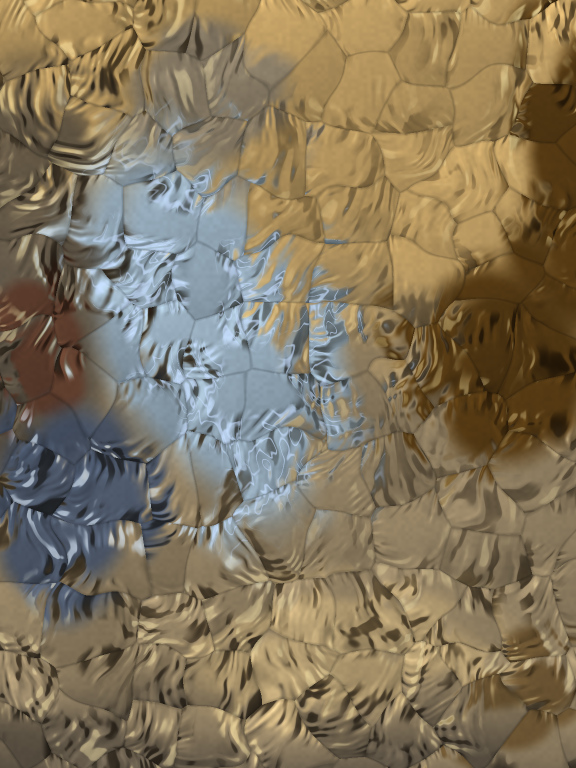
Write a Shadertoy shader that draws this texture.

```glsl
// Hammered cathedral glass: a blurred scene of gold, brown and sky-blue patches
// is refracted through Voronoi facets, each carrying its own fan of fine ridges.
// Ridges bend the lookup and add glints and dark streaks; 2x2 samples smooth it.

const vec3 TAN    = vec3(0.54, 0.475, 0.365);
const vec3 GOLD   = vec3(0.69, 0.57, 0.36);
const vec3 BROWN  = vec3(0.31, 0.21, 0.07);
const vec3 SHADE  = vec3(0.31, 0.28, 0.24);
const vec3 SKY    = vec3(0.56, 0.64, 0.70);
const vec3 NAVY   = vec3(0.25, 0.31, 0.41);
const vec3 GREY   = vec3(0.48, 0.45, 0.40);
const vec3 RUST   = vec3(0.34, 0.20, 0.14);
const vec3 CREAM  = vec3(0.69, 0.60, 0.43);
const vec3 GLINT_WARM = vec3(1.0, 0.94, 0.70);
const vec3 GLINT_COOL = vec3(0.78, 0.87, 1.0);
const float FACETS = 9.0;

float hash(vec2 p) {
    return fract(sin(dot(p, vec2(127.1, 311.7))) * 43758.5453);
}

vec2 hash2(vec2 p) {
    return vec2(hash(p), hash(p + 37.3));
}

float noise(vec2 p) {
    vec2 i = floor(p), f = fract(p);
    f = f * f * (3.0 - 2.0 * f);
    return mix(mix(hash(i), hash(i + vec2(1, 0)), f.x),
               mix(hash(i + vec2(0, 1)), hash(i + vec2(1, 1)), f.x), f.y);
}

// Soft ellipse: 1 inside, 0 outside
float blob(vec2 p, vec2 centre, vec2 radius) {
    return smoothstep(1.25, 0.75, length((p - centre) / radius));
}

// Sky patch behind the glass, leaning to the right as it falls
float skyMask(vec2 p) {
    p.x += 0.28 * (p.y - 0.74);
    return blob(p, vec2(0.37, 0.74), vec2(0.19, 0.33));
}

// Out-of-focus scene behind the glass
vec3 scene(vec2 p) {
    vec3 col = mix(TAN, GOLD, smoothstep(0.65, 1.0, p.y + 0.25 * (p.x - 0.5)));
    col = mix(col, GREY, 0.8 * blob(p, vec2(0.36, 1.16), vec2(0.15, 0.12)));
    col = mix(col, CREAM, 0.8 * blob(p, vec2(0.60, 0.20), vec2(0.24, 0.09)));
    col = mix(col, SHADE, 0.8 * blob(p, vec2(0.02, 0.86), vec2(0.17, 0.34)));
    col = mix(col, RUST, 0.8 * blob(p, vec2(0.04, 0.73), vec2(0.08, 0.10)));
    col = mix(col, NAVY, 0.85 * blob(p, vec2(0.11, 0.46), vec2(0.13, 0.19)));
    col = mix(col, SHADE, 0.75 * smoothstep(0.17, 0.0, p.y + 0.1 * p.x - 0.02));
    col = mix(col, BROWN, blob(p, vec2(0.87, 0.72), vec2(0.16, 0.18)));
    col = mix(col, BROWN, blob(p, vec2(1.02, 1.06), vec2(0.12, 0.28)));
    col = mix(col, BROWN, 0.6 * blob(p, vec2(0.90, 0.14), vec2(0.09, 0.07)));
    return mix(col, SKY, skyMask(p));
}

// Nearest facet: offset from its centre, its id, and distance to its seam
void facet(vec2 p, out vec2 offset, out vec2 id, out float seam) {
    vec2 cell = floor(p);
    float nearest = 9.0, second = 9.0;
    for (int y = -1; y <= 1; y++)
    for (int x = -1; x <= 1; x++) {
        vec2 c = cell + vec2(x, y);
        vec2 d = p - c - 0.1 - 0.8 * hash2(c);
        float len = length(d);
        if (len < nearest) {
            second = nearest;
            nearest = len;
            offset = d;
            id = c;
        } else second = min(second, len);
    }
    seam = second - nearest;
}

// Fan of wavy ridges crossing one facet, from 0 to 1
float ridges(vec2 offset, vec2 id, float fineness) {
    float angle = 0.35 + 1.5 * (hash(id + 5.1) - 0.5) - 0.8 * offset.x;
    float c = cos(angle), s = sin(angle);
    vec2 q = vec2(c * offset.x - s * offset.y, s * offset.x + c * offset.y);
    q.x += 0.07 * (noise(offset * 5.0 + id * 7.0) - 0.5);
    q.x /= 1.0 + 0.4 * q.y;
    return noise(q * vec2(9.0, 1.7) * fineness + id * 19.0);
}

vec3 glass(vec2 p) {
    vec2 offset, id;
    float seam;
    vec2 wobble = vec2(noise(p * 14.0), noise(p * 14.0 + 50.0)) - 0.5;
    facet(p * FACETS + 0.35 * wobble, offset, id, seam);

    // Rough zones alternate with smooth ones, strongest towards the facet rim
    float rough = noise(p * 17.0 + 8.0) + 0.5 * length(offset) - 0.15;
    rough = smoothstep(0.28, 0.62, rough);
    float coarse = ridges(offset, id, 1.0);
    float fine = ridges(offset, id + 0.5, 1.9);
    float ridge = 0.6 * coarse + 0.4 * fine;

    // Refraction by facet tilt, facet curvature and ridge slope
    vec2 bend = 0.09 * (hash2(id + 2.7) - 0.5) + 0.05 * offset;
    bend += rough * (ridge - 0.5) * vec2(0.28, 0.16);
    vec2 q = p + bend;
    vec3 col = scene(q);

    // Busy areas have strong streaks; the upper gold area stays calm
    float sky = skyMask(q);
    float calm = blob(p, vec2(0.60, 1.05), vec2(0.28, 0.30));
    float lower = blob(p, vec2(0.70, 0.48), vec2(0.32, 0.16));
    float strength = rough * (1.0 - 0.55 * calm) * (1.0 - 0.45 * lower);
    col *= 0.92 + 0.16 * hash(id + 9.0) + 0.12 * dot(offset, vec2(-0.5, 0.8));
    col *= 1.0 + 0.5 * strength * (fine - 0.5);

    // Dark streaks and bright glints with crisp edges
    float dark = smoothstep(0.40, 0.29, ridge) * strength;
    col = mix(col, col * vec3(0.46, 0.43, 0.38), 0.85 * dark);
    float sun = blob(p, vec2(0.85, 1.16), vec2(0.14, 0.20));
    float glint = smoothstep(0.65, 0.76, ridge + 0.05 * sun) * strength;
    float cool = max(sky, 0.8 * blob(p, vec2(0.17, 0.50), vec2(0.22, 0.22)));
    vec3 glintColour = mix(GLINT_WARM, GLINT_COOL, cool);
    col = mix(col, glintColour, glint * (0.35 + 0.35 * max(sun, cool)));

    // Thin winding caustic lines over the sky, and faint facet seams
    float vein = abs(noise(p * 48.0 + 3.0 * coarse) - 0.5);
    col = mix(col, GLINT_COOL, 0.65 * sky * rough * smoothstep(0.10, 0.02, vein));
    col *= 1.0 - 0.16 * smoothstep(0.07, 0.0, seam);
    return col * (0.97 + 0.06 * noise(p * 150.0));
}

void mainImage(out vec4 fragColor, in vec2 fragCoord) {
    vec3 sum = vec3(0.0);
    for (int i = 0; i < 4; i++) {
        vec2 jitter = vec2(i % 2, i / 2) * 0.5 - 0.25;
        sum += glass((fragCoord + jitter) / iResolution.x);
    }
    fragColor = vec4(sum / 4.0, 1.0);
}
```
